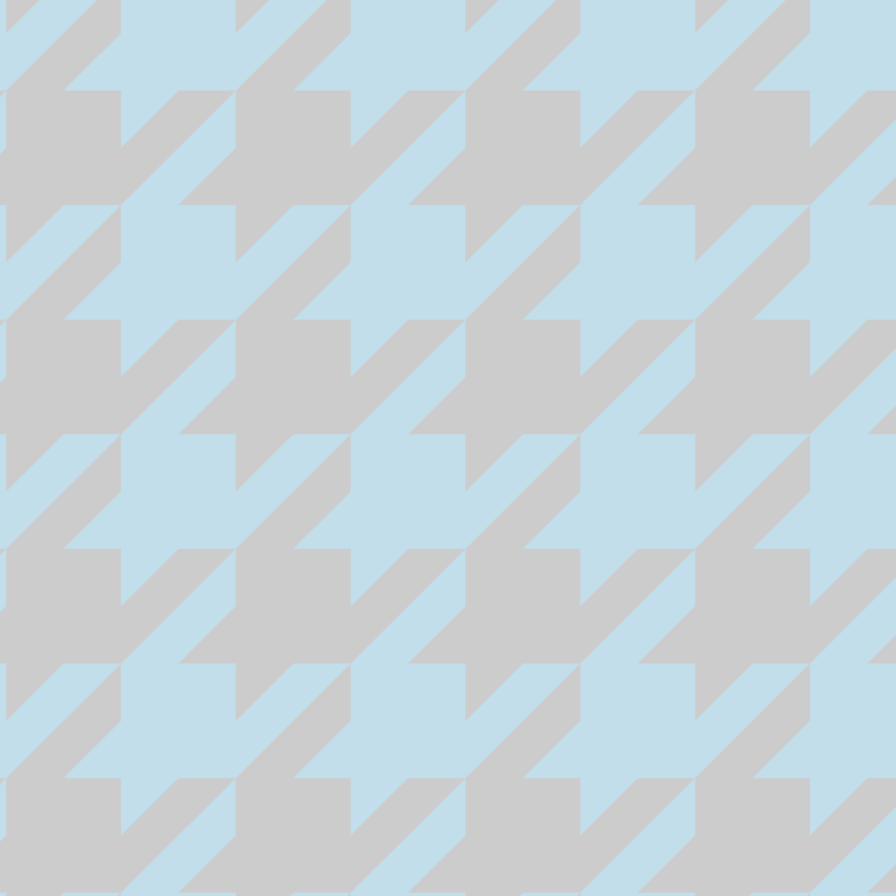
Give the GLSL for this pattern, as a WebGL 2 fragment shader.

```glsl
#version 300 es
precision highp float;
// Houndstooth check in grey and pale blue, built as a two-colour twill weave.

uniform vec2 u_resolution;
out vec4 fragColor;

const vec3 GREY = vec3(0.80, 0.80, 0.80);
const vec3 PALE_BLUE = vec3(0.76, 0.87, 0.92);

const vec2 PERIOD = vec2(0.2563, 0.2558);     // one repeat, in canvas units
const vec2 FIRST_CHECK = vec2(0.0069, 0.899); // upper left corner of a grey check
const float EDGE_SOFTNESS = 0.0012;           // half width of an edge, in canvas units

// Square wave: 1 over the first half of each unit, 0 over the second.
float bands(float t, float blur) {
    float wave = abs(fract(t - 0.25) - 0.5) - 0.25;
    return smoothstep(-blur, blur, wave);
}

// Amount of grey at a point measured in repeats, with y pointing down.
float houndstooth(vec2 cell, float blur) {
    float warp = bands(cell.x, blur);
    float weft = bands(cell.y, blur);

    // The diagonal twill decides which set of threads lies on top.
    float twillScale = 2.0;
    float warpOnTop = bands(twillScale * (cell.x + cell.y), blur * twillScale * sqrt(2.0));
    return mix(weft, warp, warpOnTop);
}

void main() {
    vec2 uv = gl_FragCoord.xy / u_resolution;
    vec2 cell = (uv - FIRST_CHECK) * vec2(1.0, -1.0) / PERIOD;

    // Keep edges at least about a pixel wide on small canvases.
    float pixel = 1.0 / min(u_resolution.x, u_resolution.y);
    float blur = max(EDGE_SOFTNESS, 0.6 * pixel) / PERIOD.x;

    vec3 colour = mix(PALE_BLUE, GREY, houndstooth(cell, blur));
    fragColor = vec4(colour, 1.0);
}
```
